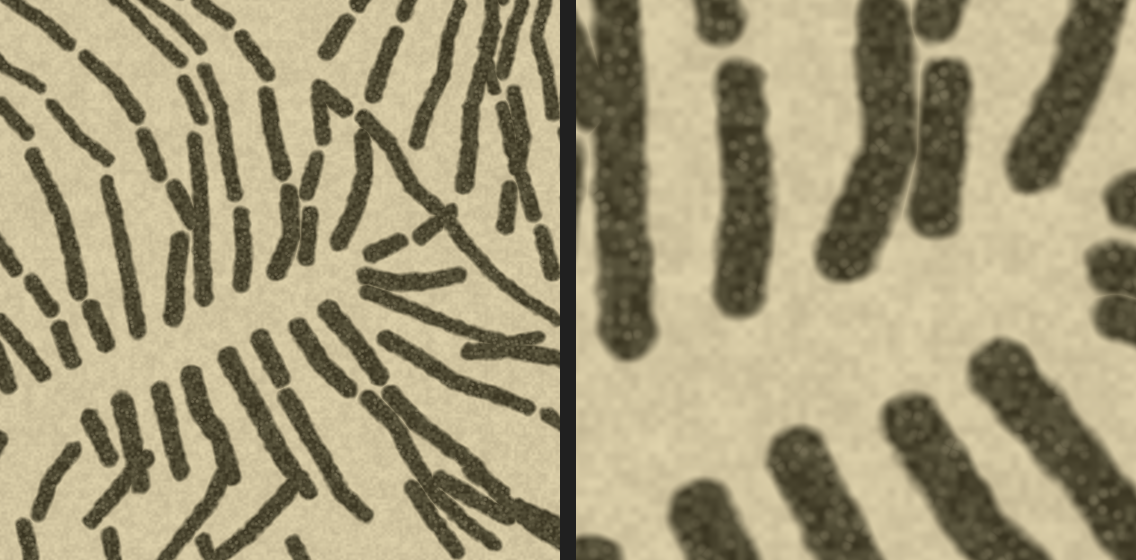
Left, the full canvas; right, a detail of the centre.
A Shadertoy shader for this pattern:

```glsl
// Dark ink dashes fanning out from a bare diagonal lane on grainy cream paper.

const vec3 PAPER_LIGHT = vec3(0.865, 0.815, 0.665);
const vec3 PAPER_SHADE = vec3(0.75, 0.70, 0.565);
const vec3 INK_DARK = vec3(0.22, 0.20, 0.125);
const vec3 INK_WORN = vec3(0.37, 0.35, 0.255);
const vec3 INK_SPECK = vec3(0.52, 0.49, 0.385);

float hash(vec2 p) {
    vec3 q = fract(p.xyx * vec3(0.1031, 0.1030, 0.0973));
    q += dot(q, q.yzx + 33.33);
    return fract((q.x + q.y) * q.z);
}

float valueNoise(vec2 p) {
    vec2 i = floor(p), f = fract(p);
    f *= f * (3.0 - 2.0 * f);
    vec2 e = vec2(0.0, 1.0);
    return mix(mix(hash(i), hash(i + e.yx), f.x),
               mix(hash(i + e), hash(i + e.yy), f.x), f.y);
}

// Distance to the nearest scattered cell centre.
float cellNoise(vec2 p) {
    vec2 cell = floor(p);
    float nearest = 2.0;
    for (int y = -1; y <= 1; y++)
    for (int x = -1; x <= 1; x++) {
        vec2 c = cell + vec2(x, y);
        vec2 centre = c + vec2(hash(c), hash(c + 71.7));
        nearest = min(nearest, length(p - centre));
    }
    return nearest;
}

float taperedCapsule(vec2 p, vec2 a, vec2 b, float ra, float rb) {
    vec2 ab = b - a;
    float h = clamp(dot(p - a, ab) / dot(ab, ab), 0.0, 1.0);
    return length(p - a - ab * h) - mix(ra, rb, h);
}

// Signed height above the seam that parts the upper right fan.
float seamSide(vec2 p) {
    return dot(p - vec2(0.573, 0.844), vec2(0.72, 0.695));
}

// Row of bending strands broken into dashes.
// bend: first and last strand's start angle, then their end angles, in degrees.
// side: which side of the seam they stay on, 0 for both.
float strands(vec2 p, vec2 from, vec2 to, int count, vec4 bend,
              vec2 steps, float radius, float side, float seed) {
    float d = 1.0;
    for (int i = 0; i < count; i++) {
        float s = float(i) / float(max(count - 1, 1));
        vec2 key = vec2(float(i) * 7.0 + seed, seed * 3.0);
        vec2 q = mix(from, to, s);
        q += 0.012 * (vec2(hash(key + 5.1), hash(key + 9.4)) - 0.5);
        float total = mix(steps.x, steps.y, s * s);
        float r = radius * mix(0.92, 1.1, hash(key + 2.0));
        for (int k = 0; k < 12; k++) {
            float t = float(k);
            if (t >= total || side * seamSide(q) < abs(side) * 0.035) break;
            float wobble = hash(key + vec2(t, 17.0)) - 0.5;
            float turn = smoothstep(0.0, 7.0, t);
            float angle = radians(mix(mix(bend.x, bend.y, s),
                                      mix(bend.z, bend.w, s), turn) + 30.0 * wobble);
            vec2 along = vec2(cos(angle), sin(angle));
            vec2 next = q + along * mix(0.055, 0.08, hash(key + vec2(t, 31.0)));
            float rNext = max(r * 0.95, radius * 0.68);
            d = min(d, taperedCapsule(p, q, next, r, rNext));
            // Lift the pen now and then, with a sideways jog.
            float lift = step(hash(key + vec2(t, 47.0)), 0.36);
            vec2 across = vec2(-along.y, along.x);
            q = next + lift * (along * 0.037 + across * 0.03 * wobble);
            r = rNext;
        }
    }
    return d;
}

float inkDistance(vec2 p) {
    // Fans above and below the lane
    float d = strands(p, vec2(0.01, 0.31), vec2(0.61, 0.565), 11,
                      vec4(122, 68, 134, 152), vec2(9, 8), 0.0165, -1.0, 11.0);
    d = min(d, strands(p, vec2(0.16, 0.25), vec2(0.59, 0.445), 8,
                       vec4(-72, -54, -65, -32), vec2(1, 8), 0.0185, -1.0, 23.0));
    // Upper right fan and its seam
    d = min(d, strands(p, vec2(0.59, 0.91), vec2(1.22, 0.28), 9,
                       vec4(58, 125, 70, 93), vec2(3, 11), 0.0155, 1.0, 37.0));
    d = min(d, strands(p, vec2(0.573, 0.845), vec2(0.573, 0.845), 1,
                       vec4(-50, -50, -42, -42), vec2(8), 0.0155, 0.0, 41.0));
    // Rounded tip of the lane
    d = min(d, strands(p, vec2(0.66, 0.545), vec2(0.655, 0.475), 3,
                       vec4(34, -28, 15, 16), vec2(2, 5), 0.0155, -1.0, 53.0));
    // Lower right fill
    d = min(d, strands(p, vec2(0.84, 0.37), vec2(0.69, 0.395), 2,
                       vec4(-10, -30, -5, -18), vec2(3, 6), 0.0155, -1.0, 61.0));
    d = min(d, strands(p, vec2(0.84, 0.165), vec2(0.735, 0.13), 3,
                       vec4(-34, -48, -26, -44), vec2(3, 4), 0.016, -1.0, 73.0));
    // Lower left dashes leaning the other way
    d = min(d, strands(p, vec2(0.0, 0.21), vec2(0.53, 0.145), 5,
                       vec4(238, 232, 225, 225), vec2(1.5, 3), 0.0155, -1.0, 83.0));
    return min(d, strands(p, vec2(0.04, 0.055), vec2(0.52, 0.03), 4,
                          vec4(285, 300, 285, 300), vec2(1), 0.015, -1.0, 97.0));
}

void mainImage(out vec4 fragColor, in vec2 fragCoord) {
    vec2 p = fragCoord / iResolution.y;
    float grain = valueNoise(p * 190.0);
    float blotch = valueNoise(p * 60.0 + 40.0);

    vec3 paper = mix(PAPER_SHADE, PAPER_LIGHT, 0.15 + 0.6 * grain + 0.35 * blotch);
    vec3 ink = mix(INK_DARK, INK_WORN, grain);
    float speck = 1.0 - smoothstep(0.1, 0.42, cellNoise(p * 95.0));
    ink = mix(ink, INK_SPECK, 0.6 * speck * blotch);

    // Slightly ragged, softly bled edges
    float d = inkDistance(p) + 0.004 * (valueNoise(p * 85.0) - 0.5);
    float cover = 1.0 - smoothstep(-0.0045, 0.0045, d);
    fragColor = vec4(mix(paper, ink, cover), 1.0);
}
```
